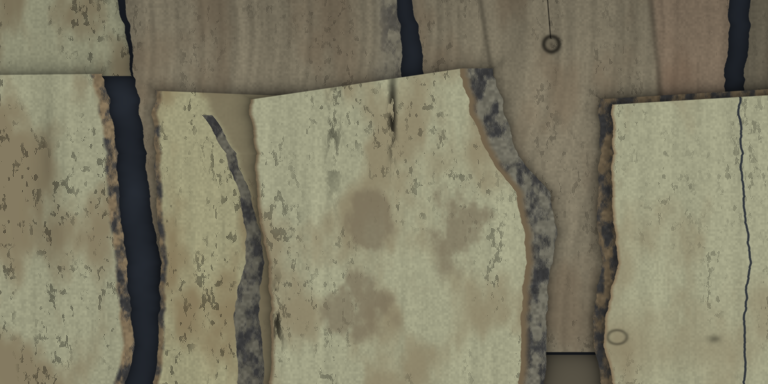
This texture is drawn by a WebGL 2 fragment shader. Its source:

```glsl
#version 300 es
precision highp float;
// Weathered, bark-edged planks leaning in two rows over a dark gap.
uniform vec2 u_resolution;
out vec4 fragColor;

// Palette
const vec3 GAP = vec3(.15, .17, .2);
const vec3 PALE = vec3(.625, .625, .515);
const vec3 TAN = vec3(.54, .5, .395);
const vec3 BACK = vec3(.495, .465, .39);
const vec3 BARK_DARK = vec3(.22);
const vec3 BARK_GREY = vec3(.43, .42, .37);
const vec3 BARK_BROWN = vec3(.43, .375, .29);
const vec3 STAIN = vec3(.46, .42, .34);
// Tuning
const float SHADOW = .38;
const float RAGGED = .016;
const float GRAIN = .13;

// Outlines: x in 0..2 at heights .8, .7, ... 0
const float LEFT_END[9] = float[](.27, .29, .304, .312, .32, .328, .341, .35, .328);
const float NARROW_START[9] = float[](.41, .397, .403, .41, .414, .417, .417, .411, .401);
const float STRIP[9] = float[](.49, .542, .598, .639, .66, .658, .643, .648, .655);
const float WIDE_START[9] = float[](.642, .652, .665, .671, .682, .697, .707, .706, .703);
const float WIDE_WOOD[9] = float[](1.203, 1.227, 1.268, 1.345, 1.366, 1.366, 1.36, 1.356, 1.352);
const float WIDE_BARK[9] = float[](1.289, 1.316, 1.344, 1.434, 1.452, 1.43, 1.426, 1.422, 1.419);
const float RIGHT_BARK[9] = float[](1.56, 1.56, 1.562, 1.56, 1.557, 1.565, 1.548, 1.545, 1.568);
const float RIGHT_WOOD[9] = float[](1.594, 1.594, 1.594, 1.596, 1.602, 1.605, 1.583, 1.57, 1.599);
const float CRACK[9] = float[](1.92, 1.926, 1.93, 1.938, 1.947, 1.95, 1.942, 1.938, 1.94);

float hash(vec2 p) {
  vec3 q = fract(p.xyx * .1031);
  q += dot(q, q.yzx + 33.33);
  return fract((q.x + q.y) * q.z);
}
float noise(vec2 p) {
  vec2 i = floor(p), f = fract(p);
  f *= f * (3. - 2. * f);
  return mix(mix(hash(i), hash(i + vec2(1, 0)), f.x), mix(hash(i + vec2(0, 1)), hash(i + 1.), f.x), f.y);
}
float fbm(vec2 p) {
  float sum = 0., amp = .533;
  for (int i = 0; i < 4; i++) { sum += amp * noise(p); p = p * 2.03 + 17.; amp *= .5; }
  return sum;
}
float edge(float k[9], float y) {
  float t = clamp(8. - y * 10., 0., 7.999);
  int i = int(t);
  return mix(k[i], k[i + 1], fract(t));
}
float cover(float d) { float w = 1. / u_resolution.y; return 1. - smoothstep(-w, w, d); }
float blob(vec2 p, float x, float y, float w, float h) { vec2 q = (p - vec2(x, y)) / vec2(w, h); return exp(-dot(q, q)); }
float slab(vec2 p, float l, float r, float top) { return max(max(l - p.x, p.x - r), p.y - top); }

// Paints a piece, dimming whatever lies just outside it
void lay(inout vec3 col, vec3 c, float d) {
  col *= 1. - SHADOW * exp(-max(d, 0.) * 55.);
  col = mix(col, c, cover(d));
}
vec3 wood(vec2 p, vec3 base, float dirt) {
  float fibre = fbm(p * vec2(55, 2.5)) - .5;
  vec3 c = base * (1. + GRAIN * fibre + .1 * (noise(p * 170.) - .5));
  c = mix(c, TAN * base / PALE, dirt * smoothstep(.45, .75, fbm(p * vec2(9, 5) + 40.)));
  float specks = smoothstep(.6, .75, fbm(p * vec2(85, 50))) * smoothstep(.4, .7, fbm(p * vec2(14, 4)));
  return c * (1. - .3 * dirt * specks);
}
vec3 bark(vec2 p, vec3 tone) {
  return mix(BARK_DARK, tone, smoothstep(.25, .65, fbm(p * vec2(48, 32)))) * (.88 + .24 * noise(p * 130.));
}

void main() {
  vec2 p = gl_FragCoord.xy / u_resolution * vec2(2, 1);
  float y = p.y, down = 1. - y;
  vec2 r = p + vec2(RAGGED * (fbm(vec2(y * 28., 3)) - .5), 0);
  vec3 col = GAP * (.85 + .3 * fbm(p * 8.));

  // Back row with curved rings
  lay(col, BACK * .7, slab(p, 1.4, 1.6, .076));
  float bend = p.x + .07 * sin(y * 4. + 1.) + .06 * fbm(p * vec2(3, 1.5));
  vec3 back = wood(p, BACK, .5) * (.96 + .12 * noise(vec2(bend * 75., y)) - .12 * smoothstep(.7, 1., y));
  lay(col, wood(p, PALE * .87, 1.), max(slab(r, -1., .307 + .2 * down, 2.), .802 - y));
  vec3 c = mix(back, bark(p, BARK_GREY), .65 * smoothstep(.955, 1.02, r.x));
  lay(col, c, slab(r, .326 + .13 * down, 1.034 + .08 * down, 2.));

  // Back board with a hanging knot
  float lean = p.x + .1 * (y - .8);
  c = back * mix(vec3(1), vec3(.98, .92, .92), smoothstep(1.7, 1.73, lean));
  c *= 1. - .22 * blob(vec2(lean, 0), 1.715, 0., .008, 1.) - .2 * blob(vec2(p.x - .16 * down, 0), 1.25, 0., .007, 1.);
  float knot = length(p - vec2(1.436, .885));
  c *= 1. - .5 * exp(-pow((knot - .02) / .006, 2.)) - .3 * exp(-knot * 70.);
  c *= 1. - .55 * cover(max(abs(p.x - 1.434 + .08 * (y - .9)) - .0015, .9 - y));
  lay(col, c, max(slab(r, 1.073 + .18 * down, 1.9 - .05 * down, 2.), .083 - y));
  lay(col, back * .8, 1.955 - .07 * down - r.x);

  // Left plank
  float end = edge(LEFT_END, y);
  c = wood(p, PALE * .96, 1.) * (1. - .2 * blob(p, .13, .55, .04, .3) * fbm(p * vec2(40, 5)));
  c = mix(c, bark(p, BARK_BROWN * 1.15), smoothstep(-.035, -.022, r.x - end));
  lay(col, c, slab(r, -1., end, .805 + .01 * p.x));

  // Narrow plank with a diagonal bark strip
  float start = edge(NARROW_START, y), mid = edge(STRIP, y);
  c = mix(wood(p, PALE * vec3(.97, .95, .91), 1.), TAN * .85, .8 * smoothstep(0., .03, r.x - mid));
  c = mix(bark(p, BARK_BROWN), c, smoothstep(.008, .02, r.x - start));
  float halfWidth = mix(.034, .013, smoothstep(.1, .55, y));
  c = mix(c, bark(p, BARK_GREY * .9), cover(max(abs(r.x - mid) - halfWidth, y - .7)));
  lay(col, c, slab(r, start, .75, .78 - .04 * p.x));

  // Wide plank: stains, streaks, thick bark
  float inner = edge(WIDE_WOOD, y);
  start = edge(WIDE_START, y);
  c = wood(p, PALE, .8);
  float stain = blob(p, .955, .43, .07, .09) + .8 * blob(p, .93, .2, .13, .11) + .6 * blob(p, 1.2, .4, .14, .2);
  c = mix(c, STAIN, .65 * smoothstep(.32, .55, stain * (.35 + fbm(p * vec2(26, 18)))));
  float streak = blob(p, 1.022, .7, .01, .11) + .5 * blob(p, .87, .65, .02, .15) + .9 * blob(p, .722, .17, .016, .09);
  c *= 1. - .75 * streak * smoothstep(.4, .65, fbm(p * vec2(65, 28)));
  c = mix(BARK_BROWN, c, smoothstep(0., .014, r.x - start));
  vec3 rind = mix(BARK_BROWN, bark(p, BARK_GREY), smoothstep(.006, .028, r.x - inner));
  c = mix(c, rind, cover(inner - r.x));
  lay(col, c, slab(r, start, edge(WIDE_BARK, y), min(.645 + .147 * p.x, .822)));

  // Right plank: bark rim, knot, long crack
  float top = .632 + .06 * p.x;
  inner = edge(RIGHT_WOOD, y);
  lay(col, bark(p, BARK_BROWN), slab(r, edge(RIGHT_BARK, y), 3., top + .016));
  c = wood(p, PALE, .6);
  c = mix(c, TAN, .7 * blob(p, 1.62, .1, .1, .09) + .5 * blob(p, 1.86, .09, .1, .06));
  float eye = length((p - vec2(1.607, .122)) / vec2(1.4, 1));
  c *= 1. - .3 * exp(-pow((eye - .018) / .004, 2.)) - .3 * blob(p, 1.86, .117, .016, .01);
  c = mix(c, GAP, .9 * cover(abs(r.x - edge(CRACK, y)) - .0028));
  c = mix(BARK_BROWN * 1.2, c, smoothstep(0., .012, r.x - inner));
  lay(col, c, slab(r, inner, 3., top));

  fragColor = vec4(col, 1);
}
```
